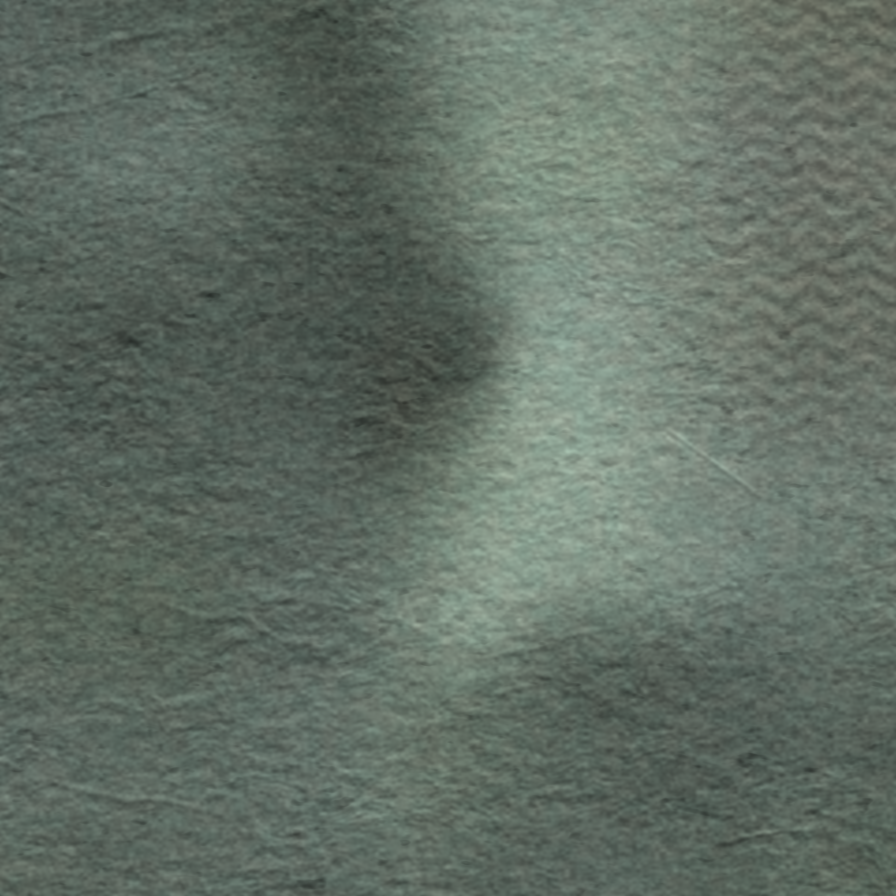
Write a WebGL 2 fragment shader that draws this texture.

```glsl
#version 300 es
precision highp float;
// Weathered grey-green hide: soft light band, fine wrinkles, creases and a zigzag ribbed patch.
uniform vec2 u_resolution;
out vec4 fragColor;

float hash(vec2 p) {
  vec3 q = fract(vec3(p.xyx) * 0.1031);
  q += dot(q, q.yzx + 33.33);
  return fract((q.x + q.y) * q.z);
}

float noise(vec2 p) {
  vec2 cell = floor(p), f = fract(p);
  f = f * f * (3.0 - 2.0 * f);
  return mix(mix(hash(cell), hash(cell + vec2(1, 0)), f.x),
             mix(hash(cell + vec2(0, 1)), hash(cell + vec2(1, 1)), f.x), f.y);
}

float fbm(vec2 p, int octaves) {
  float sum = 0.0, amp = 0.5;
  for (int i = 0; i < octaves; i++) {
    sum += amp * noise(p);
    p = mat2(1.8, 0.5, -0.5, 1.8) * p + 17.3;
    amp *= 0.55;
  }
  return sum;
}

float blob(vec2 p, vec2 center, vec2 radius) {
  vec2 d = (p - center) / radius;
  return exp(-dot(d, d));
}

// Height of the wrinkled surface: short, slightly flattened bumps
float wrinkles(vec2 p) {
  vec2 warp = vec2(noise(p * 26.0), noise(p * 26.0 + 40.0)) * 0.012;
  return fbm((p + warp) * vec2(44.0, 76.0), 3);
}

// Embossed line: dark groove with a pale rim above it
float crease(vec2 p, vec2 a, vec2 b, float width) {
  vec2 along = b - a;
  float t = dot(p - a, along) / dot(along, along);
  float side = dot(p - a, normalize(vec2(-along.y, along.x))) / width;
  float ends = smoothstep(-0.1, 0.2, t) * smoothstep(1.1, 0.8, t);
  return ends * (0.6 * exp(-(side - 1.6) * (side - 1.6)) - exp(-side * side));
}

// Broad light and shade
float shading(vec2 p) {
  float tone = 0.385;
  tone += 0.050 * blob(p, vec2(0.16, 0.84), vec2(0.15, 0.12));
  tone += 0.055 * blob(p, vec2(0.44, 0.17), vec2(0.16, 0.17));
  tone += 0.025 * blob(p, vec2(0.10, 0.16), vec2(0.20, 0.12));
  tone += 0.070 * blob(p, vec2(0.92, 0.43), vec2(0.18, 0.15));
  tone += 0.050 * blob(p, vec2(0.95, 0.80), vec2(0.16, 0.34));
  tone -= 0.050 * blob(p, vec2(0.39, 0.86), vec2(0.10, 0.18));
  tone -= 0.055 * blob(p, vec2(0.46, 0.60), vec2(0.13, 0.14));
  tone -= 0.030 * blob(p, vec2(0.18, 0.62), vec2(0.24, 0.14));
  tone -= 0.040 * blob(p, vec2(0.22, 1.00), vec2(0.20, 0.05));
  tone -= 0.020 * blob(p, vec2(0.78, 0.20), vec2(0.16, 0.11));

  // Pale band bounded by a curved left edge and a bent lower edge
  float bulge = (p.y - 0.63) / 0.13;
  float leftEdge = 0.475 + 0.085 * exp(-bulge * bulge) - 0.03 * smoothstep(0.45, 0.25, p.y);
  float soft = 0.105 - 0.06 * blob(p, vec2(0.55, 0.60), vec2(0.3, 0.11));
  float lowEdge = 0.25 + 0.05 * smoothstep(0.50, 0.64, p.x);
  float band = smoothstep(-soft, soft, p.x - leftEdge);
  band *= 1.0 - smoothstep(0.66, 0.94, p.x);
  band *= smoothstep(-0.06, 0.08, p.y - lowEdge);
  float glow = 0.155 + 0.060 * blob(p, vec2(0.61, 0.57), vec2(0.10, 0.17))
             + 0.035 * blob(p, vec2(0.60, 0.40), vec2(0.16, 0.14));
  return tone + band * glow;
}

// Chevron ribs fading in towards the upper right
float ribs(vec2 p) {
  float wave = smoothstep(0.0, 1.0, abs(fract(p.x / 0.060 + 0.42) - 0.5) * 2.0);
  float wobble = 0.006 * noise(p * vec2(9.0, 14.0));
  float phase = (p.y + 0.015 * wave + wobble) / 0.0285;
  float mask = smoothstep(0.75, 0.88, p.x + 0.04 * noise(p * 14.0)) * smoothstep(0.46, 0.58, p.y);
  return mask * sin(6.2832 * phase) * (0.75 + 0.4 * noise(p * 22.0));
}

void main() {
  vec2 p = gl_FragCoord.xy / u_resolution;
  vec2 bent = p + 0.018 * (vec2(noise(p * 22.0), noise(p * 22.0 + 9.0)) - 0.5);

  float tone = shading(p + 0.03 * (fbm(p * 8.0, 3) - 0.45));
  tone += 0.06 * (fbm(p * vec2(9.0, 18.0), 4) - 0.45);
  tone = 0.42 + 1.10 * (tone - 0.42);

  // Fine relief lit from above, sparse dark pits and grain
  float ribbed = smoothstep(0.78, 0.92, p.x) * smoothstep(0.48, 0.60, p.y);
  float relief = wrinkles(p) - wrinkles(p + vec2(0.001, 0.004));
  float roughness = (0.5 + noise(p * 9.0 + 5.0)) * (1.0 - 0.45 * ribbed);
  tone += 0.25 * relief * roughness;
  tone -= 0.08 * smoothstep(0.64, 0.82, fbm(p * vec2(42.0, 85.0) + 60.0, 3));
  tone += 0.085 * (noise(p * vec2(150.0, 215.0)) - 0.5);
  tone += 0.045 * (noise(p * vec2(240.0, 250.0) + 31.0) - 0.5);
  tone += 0.042 * ribs(p);

  // Larger creases and the pale straight scratch
  float folds = crease(bent, vec2(0.19, 0.315), vec2(0.40, 0.275), 0.004);
  folds += crease(bent, vec2(-0.02, 0.145), vec2(0.25, 0.085), 0.004);
  folds += crease(bent, vec2(0.10, 0.945), vec2(0.38, 0.985), 0.005);
  folds += crease(bent, vec2(0.00, 0.855), vec2(0.18, 0.895), 0.003);
  folds += crease(bent, vec2(0.53, 0.265), vec2(0.72, 0.305), 0.004);
  folds += crease(bent, vec2(0.80, 0.055), vec2(0.93, 0.085), 0.003);
  tone += 0.085 * folds * (0.3 + noise(p * 30.0));
  tone -= 0.075 * crease(p, vec2(0.850, 0.448), vec2(0.735, 0.530), 0.0026) * (0.5 + noise(p * 50.0));
  tone -= 0.14 * blob(bent, vec2(0.145, 0.620), vec2(0.014, 0.005));

  // Green-grey tint, warmer on the ribs and the dark smudge
  float warmth = 0.65 * smoothstep(0.60, 0.95, p.x) * smoothstep(0.35, 0.65, p.y);
  warmth += 0.4 * blob(p, vec2(0.44, 0.56), vec2(0.03, 0.08));
  vec3 tint = mix(vec3(0.880, 1.0, 0.910), vec3(0.97, 1.0, 0.90), clamp(warmth, 0.0, 1.0));
  tint.rb += vec2(0.06, 0.05) * (vec2(noise(p * 60.0), noise(p * 6.0 + 3.0)) - 0.5);
  fragColor = vec4(clamp(tone * tint, 0.0, 1.0), 1.0);
}
```
